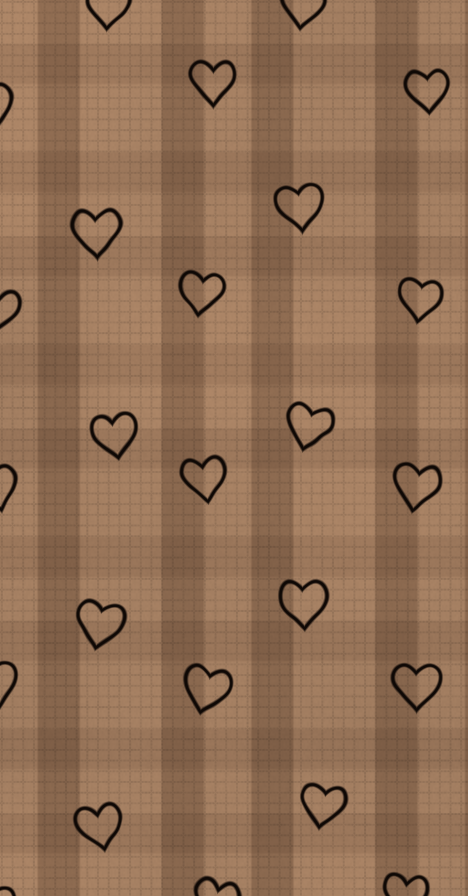
Give the GLSL for this pattern, as a Shadertoy shader.

```glsl
// Brown woven plaid with loosely scattered, hand-drawn heart outlines.
// Soft bands in two directions multiply into a check, thin dashed threads run
// over it, and a jittered, staggered lattice places the tilted hearts.

#define BAND_PERIOD vec2(0.4565, 0.411)    // repeat of the paired bands
#define BAND_HALF   vec2(0.0450, 0.0425)   // half width of one band
#define THREADS     vec2(20.0, 18.0)       // thread lines per band period
#define THREAD_DARK 0.11
#define GRAIN       0.030
#define SHADING     0.080                  // slow light and dark drift
#define HEART_CELL  vec2(0.222, 0.428)     // lattice pitch
#define HEART_JITTER vec2(0.055, 0.085)
#define HEART_SIZE  0.048                  // half width of a heart
#define HEART_TILT  0.26
#define STROKE_HALF 0.0041
#define STROKE_SOFT 0.0029

const vec3 CLOTH = vec3(0.645, 0.499, 0.383);
const vec3 BAND_SHADE_X = vec3(0.835, 0.815, 0.800);
const vec3 BAND_SHADE_Y = vec3(0.930, 0.920, 0.915);
const vec3 INK = vec3(0.055, 0.030, 0.018);

// Three random values from a cell, without sine
vec3 hash3(vec2 cell) {
    vec3 h = fract(cell.xyx * vec3(0.1031, 0.1030, 0.0973));
    h += dot(h, h.yxz + 33.33);
    return fract((h.xxy + h.yzz) * h.zyx);
}

float valueNoise(vec2 p) {
    vec2 i = floor(p), f = fract(p);
    f = f * f * (3.0 - 2.0 * f);
    float low = mix(hash3(i).x, hash3(i + vec2(1, 0)).x, f.x);
    float high = mix(hash3(i + vec2(0, 1)).x, hash3(i + vec2(1, 1)).x, f.x);
    return mix(low, high, f.y);
}

// Distance to the nearest repeat of a line at 'centre'
vec2 repeatDistance(vec2 p, vec2 centre, vec2 period) {
    return abs(mod(p - centre + 0.5 * period, period) - 0.5 * period);
}

// Approximate distance to a heart of half width 1: a circle whose columns
// are lifted by a curve, divided by the gradient to keep the stroke even
float heartDistance(vec2 p) {
    const float SQUASH = 0.8;
    float x = abs(p.x);
    float lift = 0.75 * x * (2.0 - x);
    float slope = 1.5 * (1.0 - x);
    float v = p.y / SQUASH - lift;
    float r = max(length(vec2(x, v)), 0.1);
    float gradient = length(vec2(x - v * slope, v / SQUASH)) / r;
    return (r - 1.0) / max(gradient, 0.4);
}

// Plaid cloth: bands, dashed threads, grain and slow shading
vec3 plaid(vec2 p, float pixel) {
    vec2 nearest = min(repeatDistance(p, vec2(0.1256, 0.137), BAND_PERIOD),
                       repeatDistance(p, vec2(0.3905, 0.368), BAND_PERIOD));
    float soft = max(0.003, pixel);
    vec2 band = 1.0 - smoothstep(BAND_HALF - soft, BAND_HALF + soft, nearest);
    vec3 color = CLOTH * mix(vec3(1), BAND_SHADE_X, band.x)
                       * mix(vec3(1), BAND_SHADE_Y, band.y);

    vec2 pitch = BAND_PERIOD / THREADS;
    vec2 thread = 1.0 - smoothstep(0.0006, 0.0014 + pixel, repeatDistance(p, vec2(0.004), pitch));
    vec2 dash = 0.75 + 0.25 * cos(6.2832 * p.yx * 3.0 / pitch.yx);
    thread *= dash * (0.6 + 0.6 * valueNoise(p * 45.0));
    color *= 1.0 - THREAD_DARK * max(thread.x, thread.y);

    float grain = valueNoise(p * vec2(260, 200)) - 0.5;
    float drift = valueNoise(p * 2.6 + 20.0) - 0.5;
    float falloff = 0.25 - 0.25 * p.x * p.y;    // darker toward the lower right
    return color * (1.0 + GRAIN * grain + SHADING * (drift + falloff));
}

// Ink coverage of the scattered outlines
float heartInk(vec2 p, float pixel) {
    float ink = 0.0;
    float soft = max(STROKE_SOFT, 0.7 * pixel);
    float column = floor(p.x / HEART_CELL.x + 0.5);
    for (int i = -1; i <= 1; i++) {
        float x = column + float(i);
        float stagger = mix(0.49, 0.09, mod(x, 2.0));
        float row = floor(p.y / HEART_CELL.y - stagger + 0.5);
        for (int j = -1; j <= 1; j++) {
            vec2 cell = vec2(x, row + float(j));
            vec3 rnd = hash3(cell + 57.0);
            vec2 centre = (cell + vec2(0, stagger)) * HEART_CELL + (rnd.xy - 0.5) * HEART_JITTER;
            float angle = (rnd.z - 0.5) * 2.0 * HEART_TILT;
            float size = HEART_SIZE * (0.93 + 0.15 * hash3(cell + 91.0).x);
            float c = cos(angle), s = sin(angle);
            vec2 q = mat2(c, -s, s, c) * (p - centre) / size;
            q.y = 0.15 - q.y;
            // Uneven hand-drawn line
            q += 0.10 * (vec2(valueNoise(q * 1.5 + cell * 7.0),
                              valueNoise(q * 1.5 + cell * 7.0 + 40.0)) - 0.5);
            float d = abs(heartDistance(q)) * size;
            ink = max(ink, 1.0 - smoothstep(STROKE_HALF - soft, STROKE_HALF + soft, d));
        }
    }
    return ink;
}

void mainImage(out vec4 fragColor, in vec2 fragCoord) {
    // Canvas width is 1, y runs down from the top edge
    float pixel = 1.0 / iResolution.x;
    vec2 p = vec2(fragCoord.x, iResolution.y - fragCoord.y) * pixel;
    vec3 color = mix(plaid(p, pixel), INK, heartInk(p, pixel));
    fragColor = vec4(color, 1.0);
}
```
